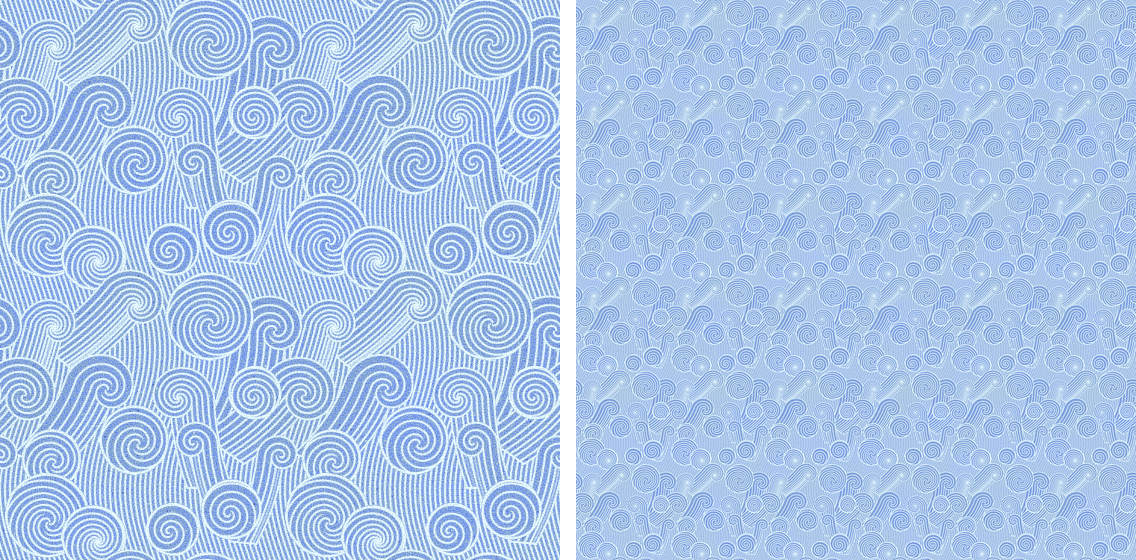
Left: one tile. Right: repeated 3 by 3.
Give the GLSL for this pattern, as a WebGL 1 fragment shader.

```glsl
precision highp float;
uniform vec2 u_resolution;

#define REPEATS 2.0
#define CELLS 4.0
#define SPACING 0.092
#define LINE_HALF 0.0145
#define TAIL_LENGTH 1.3
#define JITTER 0.5
#define DISC_SHARE 0.45
#define GRAIN 0.16
#define SKY_BLUE vec3(0.49, 0.62, 0.94)
#define DUSTY_BLUE vec3(0.53, 0.66, 0.80)
#define WHITE vec3(0.90, 0.98, 1.0)
#define TAU 6.28318

vec2 hash2(vec2 p) {
  p = vec2(dot(p, vec2(127.1, 311.7)), dot(p, vec2(269.5, 183.3)));
  return fract(sin(p) * 43758.5);
}

float cornerSlope(vec2 cell, vec2 offset, float period) {
  float angle = TAU * hash2(mod(cell, period) + 0.37).x;
  return dot(vec2(cos(angle), sin(angle)), offset);
}

// Gradient noise that wraps over the canvas
float wrapNoise(vec2 uv, float period) {
  vec2 p = uv * period;
  vec2 i = floor(p);
  vec2 f = p - i;
  vec2 w = f * f * f * (f * (f * 6.0 - 15.0) + 10.0);
  vec2 e = vec2(1.0, 0.0);
  float low = mix(cornerSlope(i, f, period), cornerSlope(i + e.xy, f - e.xy, period), w.x);
  float high = mix(cornerSlope(i + e.yx, f - e.yx, period), cornerSlope(i + e.xx, f - e.xx, period), w.x);
  return mix(low, high, w.y);
}

// Distance to the nearest line, where lines lie at whole phases
float lineDistance(float phase, float slope) {
  return abs(fract(phase + 0.5) - 0.5) / slope;
}

float isDisc(vec2 id) {
  return step(hash2(id + 5.9).x, DISC_SHARE);
}

// Round disc, or coil running on into a tail: x = ink distance, y = coverage
vec2 curl(vec2 d, vec2 id) {
  vec2 kind = hash2(id + 3.1);
  vec2 form = hash2(id + 7.7);
  float arms = 2.0 + 2.0 * floor(3.0 * kind.x);
  float rings = arms + 2.0 + floor(2.0 * form.x);
  float radius = rings * SPACING * mix(0.65, 1.15, kind.y);
  float power = mix(0.62, 0.9, form.x);

  // Lean and occasional mirroring
  d.x *= form.y < 0.25 ? -1.0 : 1.0;
  float lean = mix(-0.15, 0.7, fract(form.y * 7.0));
  float c = cos(lean), s = sin(lean);
  vec2 q = vec2(c * d.x - s * d.y, s * d.x + c * d.y);

  // Spiral arms crowd toward the eye, where every other one tapers off
  float r = length(q) + 0.0001;
  float turn = fract(atan(q.y, -q.x) / TAU + 1.0);
  float reach = max(r / radius, 0.03);
  float phase = rings * pow(reach, power) + arms * turn;
  float radial = rings * power * pow(reach, power - 1.0) / radius;
  float slope = length(vec2(radial, arms / (TAU * r)));
  float odd = mod(floor(phase + 0.5), 2.0);
  float eye = arms * SPACING / TAU;
  float taper = odd * step(0.3, kind.y) * (1.0 - smoothstep(eye, 2.2 * eye, r));
  float ink = lineDistance(phase, slope) - LINE_HALF * (1.0 - 1.6 * taper);

  // Disc with its eye off center, the arms running into the rim
  if (isDisc(id) > 0.5) {
    float size = clamp(0.85 * radius, 0.36, 0.62);
    float rim = length(q - size * vec2(-0.14, 0.12)) - size;
    return vec2(min(ink, abs(rim) - 1.2 * LINE_HALF), step(rim, 1.6 * LINE_HALF));
  }
  if (phase < rings + LINE_HALF * slope) return vec2(ink, 1.0);

  // Tail, its strands gathering beneath the eye
  float bend = 0.08 + 0.16 * kind.y;
  float x = q.x + bend * q.y * q.y;
  reach = max(abs(x) / radius, 0.03);
  phase = -sign(x) * rings * pow(reach, power);
  slope = rings * power * pow(reach, power - 1.0) / radius * length(vec2(1.0, 2.0 * bend * q.y));
  float pad = LINE_HALF * slope;
  float inside = step(q.y, 0.0) * step(-TAIL_LENGTH, q.y)
    * step(phase, rings + pad) * step(-floor(0.4 * rings) - pad, phase);
  ink = lineDistance(phase, slope) - LINE_HALF;
  return vec2(min(ink, q.y + TAIL_LENGTH - 2.0 * LINE_HALF), inside);
}

// Heap of curls on a jittered brick grid, lower ones and discs in front
float waveDistance(vec2 p) {
  float ground = 14.0 * p.x + 3.0 * sin(TAU * p.y / CELLS);
  float ink = lineDistance(ground, 14.5) - LINE_HALF;
  float front = -9.0;
  for (float row = 0.0; row < CELLS; row++) {
    for (float col = 0.0; col < CELLS; col++) {
      vec2 id = vec2(col, row);
      vec2 scatter = hash2(id + 1.3) - 0.5;
      vec2 center = id + vec2(0.5 + 0.5 * mod(row, 2.0), 0.5) + JITTER * scatter;
      vec2 d = p - center;
      d -= CELLS * floor(d / CELLS + 0.5);
      float depth = d.y + 0.3 * scatter.x + 0.35 * isDisc(id);
      if (depth > front) {
        vec2 shape = curl(d, id);
        if (shape.y > 0.5) {
          front = depth;
          ink = shape.x;
        }
      }
    }
  }
  return ink;
}

void main() {
  vec2 uv = gl_FragCoord.xy / u_resolution;
  float grain = wrapNoise(uv, 370.0);
  float speck = wrapNoise(uv + 0.31, 150.0);
  float cloud = wrapNoise(uv, 6.0);

  // Four samples smooth the overlaps
  float scale = REPEATS * CELLS;
  float soft = 0.7 * scale / u_resolution.y;
  float ink = 0.0;
  for (int k = 0; k < 4; k++) {
    vec2 corner = vec2(mod(float(k), 2.0), floor(float(k) / 2.0)) * 0.5 - 0.25;
    vec2 p = (uv + corner / u_resolution) * scale;
    ink += 0.25 * (1.0 - smoothstep(-soft, soft, waveDistance(p)));
  }

  // Grainy blue with dark and pale specks
  float dust = smoothstep(-0.3, 0.3, grain + 0.6 * speck + 0.35 * cloud);
  vec3 color = mix(SKY_BLUE, DUSTY_BLUE, dust);
  color *= 1.0 - 0.25 * smoothstep(0.38, 0.6, -speck);
  ink = max(ink, 0.5 * smoothstep(0.38, 0.6, speck));
  color = mix(color, WHITE, ink) + GRAIN * grain;
  gl_FragColor = vec4(clamp(color, 0.0, 1.0), 1.0);
}
```
